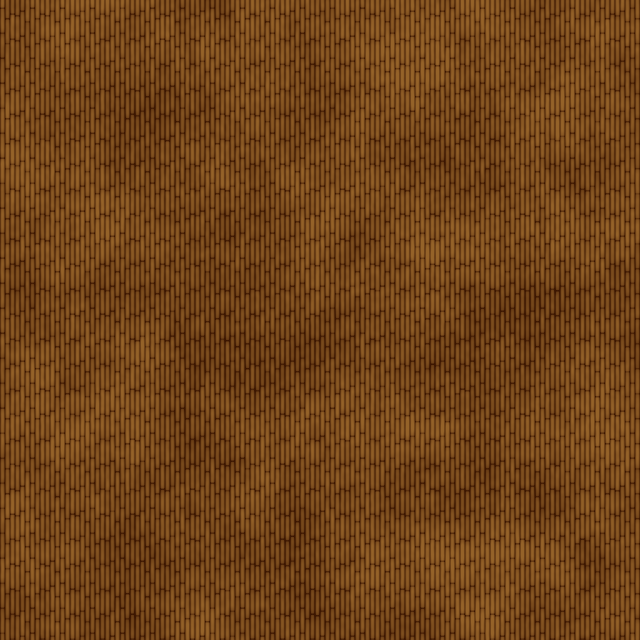
Reproduce this texture procedurally as a three.js fragment shader.

```glsl
#define COLUMNS 128.0
#define ROWS 25.6
#define SEAM_WIDTH 0.38
#define JOINT_WIDTH 0.06
#define PAIR_STAGGER 0.3
#define TRIPLE_STAGGER 0.12
#define STAIN_SCALE vec2(11.0, 10.0)
#define STAIN_STRENGTH 0.65
#define GRAIN_STRENGTH 0.14
#define CANE_VARIATION 0.12
#define DARK_BROWN vec3(0.25, 0.1, 0.01)
#define LIGHT_BROWN vec3(0.57, 0.375, 0.155)

varying vec2 vUv;

float hash(vec2 p) {
  vec3 q = fract(vec3(p.xyx) * vec3(0.1031, 0.1030, 0.0973));
  q += dot(q, q.yzx + 33.33);
  return fract((q.x + q.y) * q.z);
}

float noise(vec2 p) {
  vec2 cell = floor(p);
  vec2 f = fract(p);
  f = f * f * (3.0 - 2.0 * f);
  float bottom = mix(hash(cell), hash(cell + vec2(1.0, 0.0)), f.x);
  float top = mix(hash(cell + vec2(0.0, 1.0)), hash(cell + vec2(1.0, 1.0)), f.x);
  return mix(bottom, top, f.y);
}

float fbm(vec2 p) {
  float sum = 0.0;
  float total = 0.0;
  float amplitude = 0.5;
  for (int i = 0; i < 5; i++) {
    sum += amplitude * noise(p);
    total += amplitude;
    p = mat2(1.6, 1.2, -1.2, 1.6) * p + 17.3;
    amplitude *= 0.62;
  }
  return sum / total;
}

void main() {
  // Upright canes, with joints stepping up and down in a six-column cycle
  float column = floor(vUv.x * COLUMNS);
  float across = fract(vUv.x * COLUMNS);
  float stagger = (mod(column, 2.0) - 0.5) * PAIR_STAGGER;
  stagger += (mod(column, 3.0) - 1.0) * TRIPLE_STAGGER;
  float along = vUv.y * ROWS + stagger;
  float segment = floor(along);

  // Rounded cane between soft dark seams
  float seamDistance = min(across, 1.0 - across);
  float tone = mix(0.24, 0.9, smoothstep(0.0, SEAM_WIDTH, seamDistance));

  // Thin joint line of uneven depth with a faint shadow around it
  float jointDistance = min(fract(along), 1.0 - fract(along));
  float depth = mix(0.25, 0.55, hash(vec2(column * 7.31, floor(along + 0.5) * 3.7)));
  tone -= depth * (1.0 - smoothstep(0.0, JOINT_WIDTH, jointDistance));
  tone -= 0.14 * (1.0 - smoothstep(0.0, 0.25, jointDistance));

  // Variation per segment, lengthwise grain and broad stains
  tone += (hash(vec2(column * 5.17, segment * 9.3) + 11.0) - 0.5) * CANE_VARIATION;
  tone += (noise(vUv * vec2(190.0, 90.0)) - 0.5) * GRAIN_STRENGTH;
  tone += (fbm(vUv * STAIN_SCALE + 3.7) - 0.5) * STAIN_STRENGTH;

  vec3 color = mix(DARK_BROWN, LIGHT_BROWN, clamp(tone, -0.05, 1.05));
  gl_FragColor = vec4(color, 1.0);
}
```
